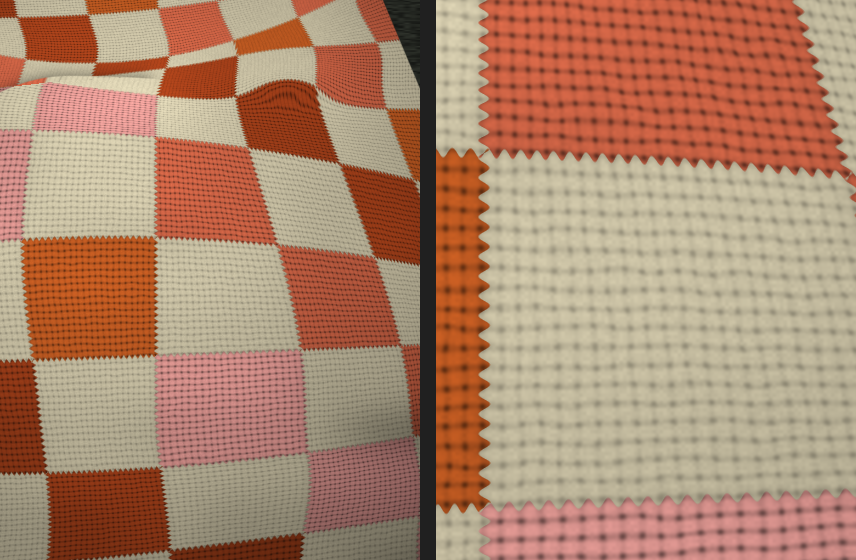
Left, the full canvas; right, a detail of the centre.
A Shadertoy shader for this pattern:

```glsl
#define SPAN 576.0
#define STITCHES vec2(22.0, 18.0)
#define CREAM vec3(0.74, 0.715, 0.62)
#define CORAL vec3(0.74, 0.36, 0.255)
#define ORANGE vec3(0.73, 0.345, 0.13)
#define PINK vec3(0.82, 0.56, 0.55)
#define RUST vec3(0.60, 0.235, 0.095)
#define BACKDROP vec3(0.13, 0.14, 0.12)
#define KNIT_DEPTH 0.85
#define TAU 6.2831853

// Seam curves running across: height, slope and bend
const vec3 ROWS[11] = vec3[11](
    vec3(-50, -35, -25), vec3(12, -35, -25), vec3(80, -45, -75),
    vec3(95, -38, 0), vec3(131, 33, -14), vec3(188, 29, 21),
    vec3(326, 8, 22), vec3(488, -12, -1), vec3(642, -22, -15),
    vec3(757, -36, -6), vec3(900, -36, -6));

float hash(vec2 p) {
    return fract(sin(dot(p, vec2(127.1, 311.7))) * 43758.5453);
}

float noise(vec2 p) {
    vec2 i = floor(p), f = fract(p);
    f = f * f * (3.0 - 2.0 * f);
    return mix(mix(hash(i), hash(i + vec2(1, 0)), f.x),
               mix(hash(i + vec2(0, 1)), hash(i + 1.0), f.x), f.y);
}

float bell(float x, float center, float width) {
    float d = (x - center) / width;
    return exp(-d * d);
}

float mainSeam(float y) {
    return 214.0 + 18.0 * bell(y, 70.0, 45.0) + 20.0 * smoothstep(560.0, 780.0, y);
}

// Column coordinate: squares widen toward the viewer
float columnAt(vec2 p, float leftWidth) {
    float x = p.x - mainSeam(p.y);
    float first = 80.0 + 125.0 * smoothstep(-50.0, 560.0, p.y)
                - 25.0 * smoothstep(640.0, 770.0, p.y);
    float second = 102.0 + 0.075 * p.y;
    if (x < 0.0) return 2.0 + x / leftWidth;
    if (x < first) return 2.0 + x / first;
    x -= first;
    if (x < second) return 3.0 + x / second;
    return 4.0 + (x - second) / (88.0 + 0.02 * p.y);
}

// Row coordinate: position between neighbouring seam curves
float rowAt(vec2 p) {
    float x = (p.x - 215.0) / 315.0;
    float y = p.y + 36.0 * bell(p.x, 400.0, 75.0) * bell(p.y, 110.0, 35.0);
    vec3 powers = vec3(1.0, x, x * x);
    float upper = dot(ROWS[0], powers), v = 0.0;
    for (int i = 1; i < 11; i++) {
        float lower = dot(ROWS[i], powers);
        v = float(i) - 5.0 + (y - upper) / (lower - upper);
        if (y < lower) break;
        upper = lower;
    }
    return v;
}

// Yarn colours follow the diagonals of the checkerboard
vec3 yarn(vec2 cell) {
    float d = cell.x - cell.y, s = cell.x + cell.y;
    if ((d == -1.0 && s == 3.0) || (d == 5.0 && mod(s, 4.0) == 1.0)) return ORANGE;
    if (d == -1.0 || (d == 1.0 && s == 1.0)) return PINK;
    return abs(d) == 3.0 ? RUST : CORAL;
}

vec3 fabric(vec2 q, vec2 p) {
    vec2 footprint = fwidth(q);
    vec2 stitch = q * STITCHES;
    q += 0.014 * sin(TAU * stitch.yx);

    // Coloured squares with softened, toothed borders
    vec2 cell = floor(q), f = q - cell;
    vec2 edge = min(f, 1.0 - f);
    vec2 side = clamp(edge / clamp(footprint, 0.001, 0.08), 0.0, 1.0);
    float parity = mod(cell.x + cell.y, 2.0);
    float dyed = 0.5 + (parity - 0.5) * side.x * side.y;
    vec2 neighbour = edge.x < edge.y ? vec2(sign(f.x - 0.5), 0) : vec2(0, sign(f.y - 0.5));
    vec2 owner = parity > 0.5 ? cell : cell + neighbour;
    vec3 color = mix(CREAM, yarn(owner) * (0.95 + 0.1 * hash(owner)), dyed);

    // Ridged rows, gaps between stitches and yarn fuzz
    vec2 wobble = 0.25 * vec2(noise(stitch * 0.6), noise(stitch * 0.6 + 40.0));
    vec2 gap = pow(0.5 + 0.5 * cos(TAU * (stitch + wobble)), vec2(2.5));
    vec2 clarity = 1.0 - smoothstep(0.3, 0.75, footprint * STITCHES);
    gap *= clarity;
    float hollow = 0.2 * gap.y + 0.1 * gap.x + 0.3 * gap.x * gap.y;
    float knit = 1.04 - KNIT_DEPTH * hollow * mix(0.5, 1.0, dyed);
    float seam = exp(-min(edge.x, edge.y) * 55.0);
    return color * knit * (1.0 - 0.1 * seam) * (0.97 + 0.06 * noise(p * 0.6));
}

void mainImage(out vec4 fragColor, in vec2 fragCoord) {
    vec2 p = SPAN * vec2(fragCoord.x, iResolution.y - fragCoord.y) / iResolution.x;
    float pixel = SPAN / iResolution.x;

    // Front layer overlapping the back layer at the upper left
    float row = rowAt(p);
    float onLeft = 1.0 - step(mainSeam(p.y), p.x);
    float frontWidth = 170.0 + 13.0 * cos((p.y - 335.0) / 95.0);
    vec2 frontGrid = vec2(columnAt(p, frontWidth), mix(row, max(row, -0.8), onLeft));
    vec2 backGrid = vec2(columnAt(p, 98.0), row);
    float bend = p.x - 95.0;
    float fold = 104.0 + bend * bend * (bend < 0.0 ? 0.0025 : 0.0003);
    float depth = p.y - fold;
    float shadow = 0.3 * exp(-max(-depth, 0.0) / 10.0) * (1.0 - smoothstep(190.0, 230.0, p.x));
    vec3 color = mix(fabric(backGrid, p) * (1.0 - shadow), fabric(frontGrid, p),
                     smoothstep(-pixel, pixel, depth));

    // Soft room light and gentle creases
    vec2 away = (p - vec2(150.0, 230.0)) / 520.0;
    float light = 1.09 - 0.32 * dot(away, away);
    light += 0.07 * (noise(p / vec2(110.0, 65.0)) - 0.5);
    light += 0.1 * bell(p.y, 140.0, 45.0) * bell(p.x, 130.0, 120.0);
    light -= 0.12 * bell(p.y, 590.0, 35.0) * smoothstep(400.0, 540.0, p.x);
    color *= light * vec3(1.0, 0.99, 0.97);

    // Dark woven backdrop beyond the right edge
    float beyond = p.x - 525.0 - 0.42 * p.y;
    vec3 weave = BACKDROP * (0.6 + 0.8 * noise(p * vec2(0.12, 0.5)));
    color = mix(color, weave, smoothstep(-pixel, pixel, beyond));
    fragColor = vec4(clamp(color, 0.0, 1.0), 1.0);
}
```
